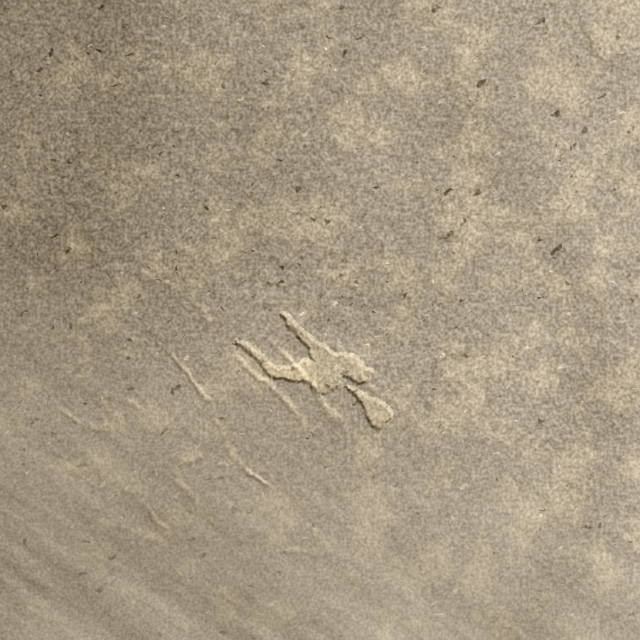
This texture is drawn by a WebGL 1 fragment shader. Its source:

```glsl
precision highp float;
// Weathered sandy stone: gritty tan surface, diagonal crust ridges and a flaking patch.
uniform vec2 u_resolution;

float hash(vec2 p) {
  vec3 q = fract(vec3(p.xyx) * 0.1031);
  q += dot(q, q.yzx + 33.33);
  return fract((q.x + q.y) * q.z);
}

float corner(vec2 cell, vec2 offset) {
  float angle = 6.2832 * hash(cell);
  return dot(vec2(cos(angle), sin(angle)), offset);
}

// Gradient noise, roughly -0.7 to 0.7
float noise(vec2 p) {
  vec2 i = floor(p), f = fract(p);
  vec2 u = f * f * f * (f * (f * 6.0 - 15.0) + 10.0);
  vec2 e = vec2(1.0, 0.0);
  return mix(mix(corner(i, f), corner(i + e.xy, f - e.xy), u.x),
             mix(corner(i + e.yx, f - e.yx), corner(i + e.xx, f - e.xx), u.x), u.y);
}

float fbm(vec2 p) {
  float sum = 0.0, gain = 0.55;
  for (int i = 0; i < 5; i++) {
    sum += gain * noise(p);
    p = mat2(1.6, 1.2, -1.2, 1.6) * p + 7.3;
    gain *= 0.55;
  }
  return sum;
}

// Axes along and across the diagonal bedding
vec2 bedding(vec2 p) {
  return mat2(0.82, 0.57, -0.57, 0.82) * p;
}

// Distance to a tapered stroke
float stroke(vec2 p, vec2 a, vec2 b, float ra, float rb) {
  vec2 d = b - a;
  float t = clamp(dot(p - a, d) / dot(d, d), 0.0, 1.0);
  return length(p - a - d * t) - mix(ra, rb, t);
}

// Flaking patch near the centre
float crust(vec2 p) {
  p += 0.022 * vec2(fbm(p * 22.0), fbm(p * 22.0 + 40.0));
  float d = stroke(p, vec2(0.37, 0.475), vec2(0.43, 0.425), 0.001, 0.008);
  d = min(d, stroke(p, vec2(0.43, 0.425), vec2(0.51, 0.412), 0.007, 0.022));
  d = min(d, stroke(p, vec2(0.445, 0.505), vec2(0.50, 0.455), 0.005, 0.014));
  d = min(d, stroke(p, vec2(0.50, 0.443), vec2(0.565, 0.422), 0.018, 0.016));
  d = min(d, stroke(p, vec2(0.55, 0.39), vec2(0.597, 0.352), 0.005, 0.018));
  return 1.0 - smoothstep(-0.003, 0.003, d);
}

// Thin broken ridges following the bedding
float ridges(vec2 p) {
  vec2 q = bedding(p + 0.02 * vec2(fbm(p * 14.0), fbm(p * 14.0 + 9.0)));
  float line = 1.0 - smoothstep(0.01, 0.07, abs(noise(q * vec2(4.0, 11.0) + 3.7)));
  float region = 1.0 - smoothstep(0.12, 0.36, length((p - vec2(0.36, 0.37)) * vec2(0.9, 1.0)));
  return line * region * smoothstep(-0.12, 0.18, fbm(p * 11.0 + 21.0));
}

float height(vec2 p, float rough) {
  float plate = length(p - vec2(0.985, 0.965)) + 0.03 * fbm(p * 16.0);
  return 0.5 * rough * fbm(p * 34.0) + 0.22 * fbm(bedding(p) * vec2(9.0, 24.0))
       + 0.95 * crust(p) + 0.36 * ridges(p) + 0.4 * (1.0 - smoothstep(0.068, 0.076, plate));
}

// Scattered irregular specks: 1 inside, 0 outside
float specks(vec2 p, float cells, float chance) {
  vec2 q = p * cells + 0.5 * noise(p * cells * 1.7);
  vec2 cell = floor(q);
  vec2 centre = 0.35 + 0.3 * vec2(hash(cell + 5.1), hash(cell + 17.3));
  float radius = 0.08 + 0.16 * hash(cell + 31.7);
  float d = length((fract(q) - centre) * vec2(0.8, 1.2));
  return step(hash(cell + 71.9), chance) * (1.0 - smoothstep(radius * 0.5, radius + 0.05, d));
}

void main() {
  vec2 p = gl_FragCoord.xy / min(u_resolution.x, u_resolution.y);
  float rough = mix(0.45, 1.0, smoothstep(0.25, 0.75, p.y + 0.4 * p.x));
  float smoothArea = 1.0 - smoothstep(0.15, 0.6, p.y + 0.35 * p.x);

  // Broad light and dark areas
  float tone = 0.645 + 0.09 * (p.x - 0.45);
  tone -= 0.075 * exp(-6.0 * dot(p - vec2(0.05, 0.88), p - vec2(0.05, 0.88)));
  tone -= 0.04 * exp(-60.0 * pow(length(p - 0.35) - 0.58, 2.0) * 8.0) * smoothstep(0.6, 0.75, p.x);
  tone += 0.09 * fbm(p * 4.0 + 2.0);

  // Sandy deposits, bedding streaks and grit
  float sand = smoothstep(-0.02, 0.32, fbm(p * 13.0 + 50.0) + 0.16 * (p.x - 0.4));
  tone += 0.075 * sand * rough;
  tone += 0.14 * smoothArea * fbm(bedding(p) * vec2(3.0, 32.0));
  tone += rough * (0.15 * noise(p * 190.0) + 0.10 * noise(p * 95.0 + 13.0));
  tone += 0.06 * noise(p * 240.0 + 80.0);

  // Relief lit from the upper right
  float here = height(p, rough);
  float slope = here - height(p + vec2(0.0025, 0.0045), rough);
  tone += clamp(0.30 * slope, -0.36, 0.13);

  // Crust, ridges, pits and pale chips
  float flake = crust(p), ridge = ridges(p);
  tone += 0.07 * flake + 0.06 * ridge;
  tone -= 0.16 * flake * smoothstep(0.12, 0.4, fbm(p * 45.0 + 6.0));
  tone -= 0.22 * rough * specks(p, 42.0, 0.07);
  tone -= 0.12 * rough * specks(p + 3.0, 85.0, 0.10);
  tone += 0.16 * rough * specks(p + 8.0, 60.0, 0.035);

  float warmth = 0.02 * sand * rough + 0.03 * flake + 0.02 * ridge - 0.008;
  vec3 stone = vec3(tone) + vec3(0.005, -0.046, -0.136);
  stone += warmth * vec3(0.5, 0.0, -1.0);
  gl_FragColor = vec4(clamp(stone, 0.04, 0.95), 1.0);
}
```
